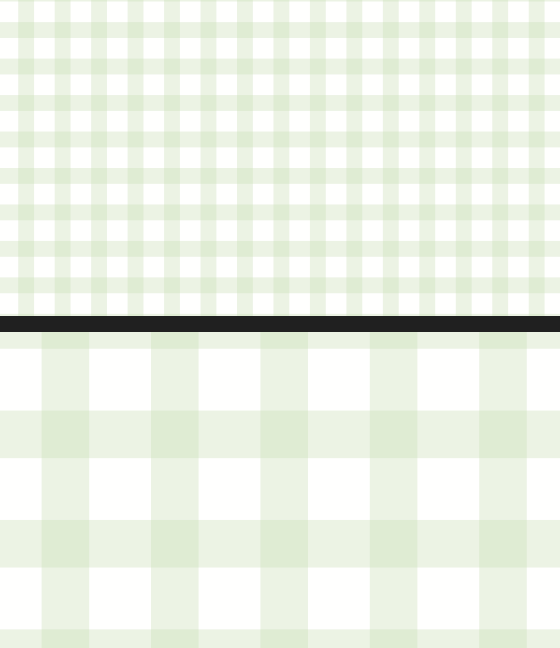
Top: the whole. Bottom: its middle third, enlarged.
Reproduce this pattern procedurally as a Shadertoy shader.

```glsl
// Pale green gingham: translucent vertical and horizontal stripes on white.
// Each axis repeats one stripe by its distance to the nearest stripe centre;
// the number of stripes covering a point selects its tint.

// Coverage of the evenly spaced stripes, antialiased over one pixel.
float stripes(float position, float centre, float pixel) {
    float period = 0.1154;
    float offset = abs(fract((position - centre) / period + 0.5) - 0.5) * period;
    return clamp((0.0251 - offset) / pixel + 0.5, 0.0, 1.0);
}

void mainImage(out vec4 fragColor, in vec2 fragCoord) {
    // Canvas height is one unit
    float pixel = 1.0 / iResolution.y;
    vec2 uv = fragCoord * pixel;

    float vertical = stripes(uv.x, 0.8905, pixel);
    float horizontal = stripes(uv.y, 0.4433, pixel);

    vec3 cloth = vec3(1.0, 1.0, 0.996);
    vec3 single = vec3(0.925, 0.952, 0.896);
    vec3 crossing = vec3(0.874, 0.924, 0.827);

    // Plain cloth, then single stripes, then the squares where they overlap
    vec3 color = mix(cloth, single, vertical);
    color = mix(color, mix(single, crossing, vertical), horizontal);

    fragColor = vec4(color, 1.0);
}
```
